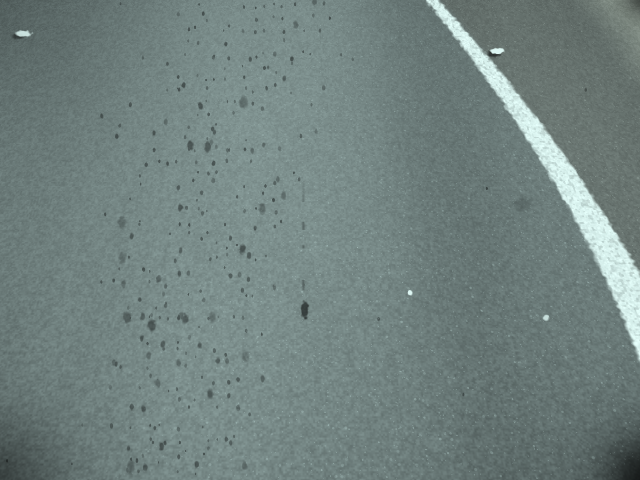
Give the GLSL for this texture, as a WebGL 1 fragment shader.

```glsl
precision highp float;
uniform vec2 u_resolution;

#define ROAD_TINT vec3(0.87, 1.0, 0.985)
#define PAINT vec3(0.87, 0.97, 0.955)
#define ROAD_LEVEL 0.505
#define GRAIN 0.105
#define STAIN_DEPTH 0.42
#define STAIN_SPREAD 0.15

float hash(vec2 p) {
  vec3 q = fract(vec3(p.xyx) * 0.1031);
  q += dot(q, q.yzx + 33.33);
  return fract((q.x + q.y) * q.z);
}

float noise(vec2 p) {
  vec2 i = floor(p), f = fract(p);
  f = f * f * (3.0 - 2.0 * f);
  return mix(mix(hash(i), hash(i + vec2(1.0, 0.0)), f.x),
             mix(hash(i + vec2(0.0, 1.0)), hash(i + 1.0), f.x), f.y);
}

float fbm(vec2 p) {
  float sum = 0.0, amp = 0.5;
  for (int i = 0; i < 4; i++) {
    sum += amp * noise(p);
    p = p * 2.03 + 17.1;
    amp *= 0.5;
  }
  return sum;
}

float bell(float x) { return exp(-x * x); }

// Soft ellipse coverage with a ragged rim
float blob(vec2 p, vec2 center, vec2 radius, float soft) {
  vec2 d = (p - center) / radius;
  float rim = 0.5 * (noise(p * 190.0) - 0.5);
  return 1.0 - smoothstep(1.0 - soft, 1.0 + soft, length(d) + rim);
}

// Oil drops scattered along the lane centre, larger toward the viewer
float oilDrops(vec2 p) {
  float cover = 0.0;
  for (int i = 0; i < 4; i++) {
    float layer = float(i);
    float freq = 17.0 + 11.0 * layer;
    vec2 g = p * vec2(freq, freq * 0.8);
    vec2 id = floor(g);
    vec2 seed = id + 31.7 * layer;
    vec2 jitter = vec2(hash(seed + 3.1), hash(seed + 8.4)) * 0.5 + 0.25;
    vec2 mid = (id + jitter) / vec2(freq, freq * 0.8);
    float lane = bell((mid.x - 0.34 - 0.17 * mid.y) / STAIN_SPREAD);
    float depth = mix(1.0 - 0.8 * mid.y, 0.4 + 0.6 * mid.y, layer / 3.0);
    float present = step(hash(seed + 5.7), 0.42 * lane * depth);
    float size = mix(0.09, 0.17, hash(seed + 1.9)) / freq;
    float drop = blob(p, mid, size * vec2(0.85, 1.3), 0.4);
    cover = max(cover, present * drop * mix(0.45, 1.0, hash(seed + 6.2)));
  }
  return cover;
}

// Pale stones embedded in the surface
float stones(vec2 q) {
  float cover = 0.0;
  for (int i = 0; i < 2; i++) {
    vec2 g = q * (75.0 + 55.0 * float(i));
    vec2 id = floor(g) + 41.0 * float(i);
    vec2 mid = 0.3 + 0.4 * vec2(hash(id + 2.3), hash(id + 7.9));
    float r = mix(0.12, 0.28, hash(id + 4.4));
    float spot = 1.0 - smoothstep(r * 0.5, r * 1.3, length(fract(g) - mid));
    cover += spot * step(0.83, hash(id + 9.6)) * hash(id + 6.8);
  }
  return cover;
}

void main() {
  vec2 uv = gl_FragCoord.xy / u_resolution;
  vec2 p = uv * vec2(4.0 / 3.0, 1.0);
  float down = 1.0 - p.y;
  float px = 1.0 / u_resolution.y;
  vec2 ground = vec2((p.x - 0.6) / (1.0 - 0.42 * p.y), p.y * (1.0 + 0.45 * p.y)) + 3.0;

  // Broad light and wheel tracks
  float level = ROAD_LEVEL;
  level += 0.060 * bell((p.x - 0.42 - 0.10 * p.y) / 0.24);
  level += 0.022 * bell((p.x - 0.72) / 0.16) * smoothstep(0.0, 0.6, p.y);
  level -= 0.045 * bell((p.x - 1.06 + 0.19 * p.y) / 0.13);
  level += 0.025 * (fbm(ground * vec2(9.0, 3.0)) - 0.47);
  vec2 v = (uv - vec2(0.48, 0.52)) * 2.0;
  level -= 0.050 * dot(v, v) * dot(v, v) * 0.5;
  level -= 0.05 * bell(length(p - vec2(0.0, 1.0)) / 0.3);

  // Asphalt grain
  float grain = 0.6 * (noise(ground * 125.0) - 0.5) + 0.7 * (noise(ground * 245.0) - 0.5);
  level += GRAIN * grain * mix(1.0, 0.65, p.y);
  level += 0.13 * stones(ground) * smoothstep(0.1, 1.0, p.x + 0.25 * down) * (1.0 - 0.5 * p.y);
  vec3 color = ROAD_TINT * level;

  // Edge line and the shoulder beyond it
  float lineX = 0.901 + 0.855 * down - 0.288 * down * down;
  float across = p.x - lineX;
  float halfWidth = 0.013 + 0.045 * down;
  float shoulder = smoothstep(0.0, 0.03, across);
  color = mix(color, color * vec3(0.98, 0.95, 0.93), shoulder);
  float verge = smoothstep(0.02, 0.15, p.x - 1.17 - 0.75 * down + 0.04 * fbm(p * 14.0));
  color = mix(color, vec3(0.56, 0.61, 0.57) + 0.08 * grain, verge * 0.8);

  // Oil, with one heavy drop and a thin trail above it
  float oil = oilDrops(p);
  oil = max(oil, blob(p, vec2(0.635, 0.354), vec2(0.008, 0.018), 0.3) * 1.3);
  float trail = bell((p.x - 0.632) / 0.003) * smoothstep(0.62, 0.7, noise(vec2(4.0, p.y * 70.0)));
  oil = max(oil, 0.6 * trail * smoothstep(0.36, 0.40, p.y) * (1.0 - smoothstep(0.55, 0.65, p.y)));
  oil = max(oil, 0.3 * blob(p, vec2(1.09, 0.575), vec2(0.018, 0.014), 0.6));
  color *= 1.0 - STAIN_DEPTH * oil;

  // Worn paint
  float edge = abs(across) - halfWidth + 0.007 * (noise(ground * 100.0) - 0.5);
  float paint = 1.0 - smoothstep(-0.003 - px, 0.003 + px, edge);
  float wear = 0.22 * smoothstep(0.5, 0.9, noise(ground * 140.0));
  color = mix(color, PAINT + 0.10 * grain, paint * (0.97 - wear));

  // Lane reflectors with their shaded sides, and two loose chips
  color *= 1.0 - 0.55 * blob(p, vec2(1.029, 0.889), vec2(0.014, 0.007), 0.4);
  float pale = blob(p, vec2(1.036, 0.894), vec2(0.013, 0.006), 0.3);
  color *= 1.0 - 0.4 * blob(p, vec2(0.037, 0.925), vec2(0.012, 0.006), 0.4);
  pale = max(pale, 0.85 * blob(p, vec2(0.049, 0.930), vec2(0.016, 0.006), 0.3));
  pale = max(pale, blob(p, vec2(0.854, 0.390), vec2(0.005), 0.4));
  pale = max(pale, 0.8 * blob(p, vec2(1.138, 0.338), vec2(0.006), 0.4));
  color = mix(color, PAINT, pale);

  // Dark lens corners
  color *= 1.0 - 0.75 * bell(length(p - vec2(1.35, 0.0)) / 0.09);
  color *= 1.0 - 0.35 * bell(length(p - vec2(0.0, 0.0)) / 0.12);
  color *= 1.0 - 0.55 * bell(length(p - vec2(1.345, 1.01)) / 0.045);
  gl_FragColor = vec4(clamp(color, 0.0, 1.0), 1.0);
}
```
